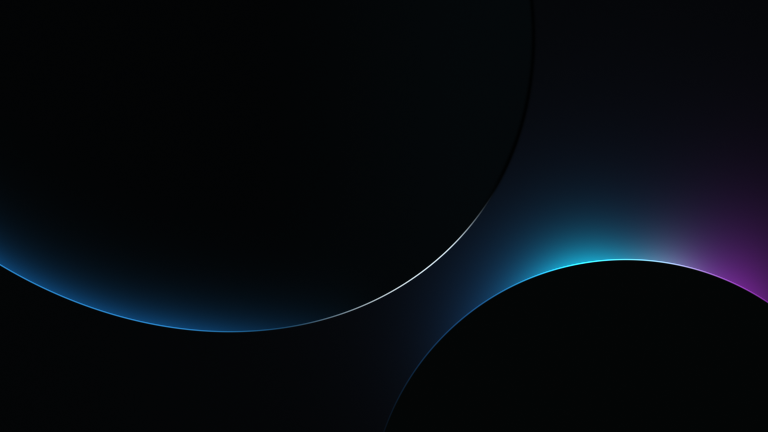
This background is drawn by a WebGL 1 fragment shader. Its source:

```glsl
precision highp float;

uniform vec2 u_resolution;

// Shapes, in units of the canvas height
const vec2 OVAL_CENTER = vec2(0.347, 1.093);
const vec2 OVAL_RADII = vec2(0.891, 0.861);
const float OVAL_SKEW = -0.208;
const vec2 DISC_CENTER = vec2(1.449, -0.194);
const float DISC_RADIUS = 0.593;
const float RIM_WIDTH = 0.0009;

// Colours
const vec3 BASE = vec3(0.013, 0.018, 0.021);
const vec3 DISC_FILL = vec3(0.013, 0.020, 0.020);
const vec3 OVAL_TINT = vec3(0.006, 0.016, 0.022);
const vec3 HAZE = vec3(0.050, 0.054, 0.105);
const vec3 BLUE = vec3(0.040, 0.200, 0.340);
const vec3 TEAL = vec3(0.000, 0.400, 0.360);
const vec3 PALE = vec3(0.200, 0.240, 0.200);
const vec3 PURPLE = vec3(0.350, 0.070, 0.390);
const vec3 OVAL_GLOW = vec3(0.050, 0.250, 0.430);
const vec3 BLUE_RIM = vec3(0.180, 0.500, 0.720);
const vec3 WHITE_RIM = vec3(0.800, 0.850, 0.860);

// Glow reach, in units of the canvas height
const float HAZE_REACH = 0.30;
const float BLUE_REACH = 0.10;
const float TEAL_REACH = 0.055;
const float PALE_REACH = 0.055;
const float PURPLE_REACH = 0.13;
const float OVAL_REACH = 0.052;

float hash(vec2 p) {
    vec3 q = fract(vec3(p.xyx) * 0.1031);
    q += dot(q, q.yzx + 33.33);
    return fract((q.x + q.y) * q.z);
}

float lobe(float x, float center, float width) {
    float t = (x - center) / width;
    return exp(-t * t);
}

// Approximate signed distance to a skewed ellipse
float ovalDistance(vec2 p) {
    vec2 v = (p - OVAL_CENTER) / OVAL_RADII;
    vec2 g = (v - OVAL_SKEW * v.yx) / (1.0 - OVAL_SKEW * OVAL_SKEW);
    float k = sqrt(max(dot(v, g), 1e-4));
    return (k - 1.0) * k / max(length(g / OVAL_RADII), 1e-4);
}

float rimLine(float d, float pixel) {
    return 1.0 - smoothstep(0.0, RIM_WIDTH + pixel, abs(d));
}

// Coloured light spread around the disc by angle from its top
vec3 discGlow(float angle, float d) {
    vec3 glow = HAZE * lobe(angle, 0.0, 0.95) * exp(-d / HAZE_REACH);
    glow += BLUE * lobe(angle, -0.28, 0.46) * exp(-d / BLUE_REACH);
    glow += TEAL * lobe(angle, -0.17, 0.25) * exp(-d / TEAL_REACH);
    glow += PALE * lobe(angle, 0.17, 0.16) * exp(-d / PALE_REACH);
    glow += PURPLE * lobe(angle, 0.47, 0.29) * exp(-d / PURPLE_REACH);
    return glow;
}

void main() {
    float pixel = 1.0 / u_resolution.y;
    vec2 p = gl_FragCoord.xy * pixel;

    // Backdrop lit by the disc
    vec2 fromDisc = p - DISC_CENTER;
    float discD = length(fromDisc) - DISC_RADIUS;
    float angle = atan(fromDisc.x, fromDisc.y);
    vec3 color = BASE + discGlow(angle, max(discD, 0.0));

    // Oval with an inner glow along its lower left edge
    float ovalD = ovalDistance(p);
    float depth = max(-ovalD, 0.0);
    float blueSide = 1.0 - smoothstep(0.35, 0.92, p.x);
    vec3 oval = BASE * 0.8 + OVAL_TINT * smoothstep(0.55, 1.15, p.x);
    oval += OVAL_GLOW * blueSide * exp(-depth / OVAL_REACH);
    color = mix(color, oval, 1.0 - smoothstep(-pixel, pixel, ovalD));

    // Oval rim: blue, then white, then a dark seam
    float ovalRim = rimLine(ovalD, pixel);
    float whiteSide = smoothstep(0.62, 0.98, p.x) * (1.0 - smoothstep(1.03, 1.15, p.x));
    color += ovalRim * (BLUE_RIM * blueSide * 0.7 + WHITE_RIM * whiteSide);
    float seam = lobe(ovalD, -0.003, 0.005) * smoothstep(1.10, 1.18, p.x);
    color *= 1.0 - 0.8 * seam;

    // Disc and its lit rim
    color = mix(color, DISC_FILL, 1.0 - smoothstep(-pixel, pixel, discD));
    vec3 rimColor = discGlow(angle, 0.0) * 0.7 + PALE * lobe(angle, 0.05, 0.35);
    rimColor += BLUE * 0.5 * lobe(angle, -0.75, 0.4);
    color += rimColor * rimLine(discD, pixel);

    // Fine dither against banding
    color += (hash(gl_FragCoord.xy) - 0.5) / 255.0;
    gl_FragColor = vec4(clamp(color, 0.0, 1.0), 1.0);
}
```
